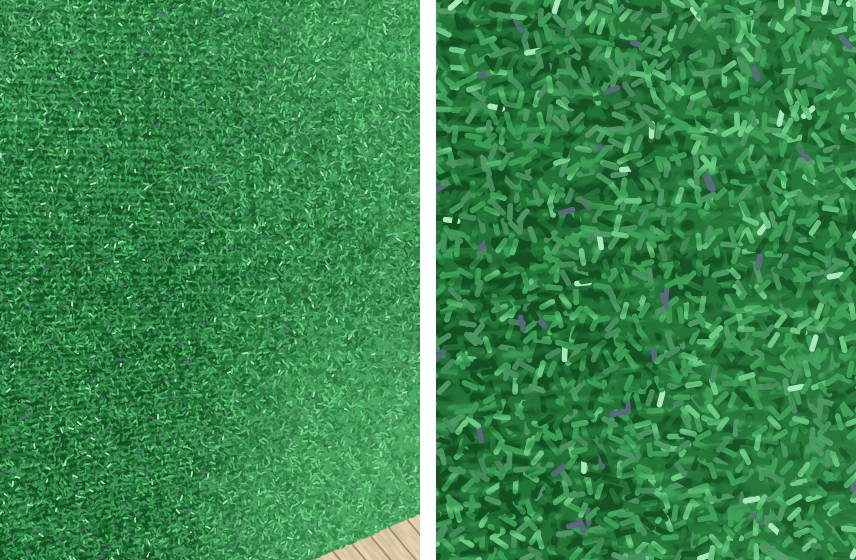
Left, the full canvas; right, a detail of the centre.
Reproduce this texture procedurally as a WebGL 1 fragment shader.

```glsl
precision highp float;

uniform vec2 u_resolution;

const vec3 SHADOW = vec3(0.07, 0.31, 0.13);
const vec3 DEEP = vec3(0.13, 0.45, 0.21);
const vec3 MID = vec3(0.23, 0.62, 0.33);
const vec3 LIGHT = vec3(0.43, 0.80, 0.52);
const vec3 GREYED = vec3(0.30, 0.57, 0.39);
const vec3 GLINT = vec3(0.68, 0.92, 0.75);
const vec3 VIOLET = vec3(0.36, 0.40, 0.50);
const vec3 WOOD = vec3(0.87, 0.80, 0.66);
const vec3 SEAM = vec3(0.60, 0.49, 0.36);

const float BLADE_CELLS = 150.0;   // blade cells per canvas height
const float BLADE_REACH = 0.55;    // half length, in cells
const float BLADE_WIDTH = 0.25;    // half width, in cells
const float ROW_COUNT = 84.0;
const float ROW_DEPTH = 0.10;
const float GREY_SHARE = 0.20;
const float GLINT_SHARE = 0.025;
const float VIOLET_SHARE = 0.02;
const float HAZE = 0.28;
const float EDGE_START = 0.56;
const float EDGE_SLOPE = 0.43;
const float PLANK_WIDTH = 0.045;

float hash(vec2 p) {
  return fract(sin(dot(p, vec2(127.1, 311.7))) * 43758.5453);
}

float noise(vec2 p) {
  vec2 i = floor(p);
  vec2 f = fract(p);
  f = f * f * (3.0 - 2.0 * f);
  float low = mix(hash(i), hash(i + vec2(1.0, 0.0)), f.x);
  float high = mix(hash(i + vec2(0.0, 1.0)), hash(i + 1.0), f.x);
  return mix(low, high, f.y);
}

vec3 greenRamp(float tone) {
  vec3 color = mix(SHADOW, DEEP, smoothstep(0.08, 0.28, tone));
  color = mix(color, MID, smoothstep(0.36, 0.54, tone));
  return mix(color, LIGHT, smoothstep(0.66, 0.90, tone));
}

// Broad light: brighter to the right, the top and the lower right corner
float lightField(vec2 p) {
  float side = smoothstep(0.25, 0.78, p.x);
  float top = smoothstep(0.5, 1.0, p.y);
  float corner = 1.0 - smoothstep(0.08, 0.45, distance(p, vec2(0.65, 0.08)));
  return 0.55 * side + 0.25 * top + 0.5 * corner;
}

// Tufted rows, tilting upward near the bottom and fading to the right
float rowWave(vec2 p) {
  float slope = mix(0.28, -0.04, smoothstep(0.0, 0.7, p.y));
  float along = p.y - slope * p.x + 0.004 * noise(p * 45.0);
  float fade = 1.0 - 0.8 * smoothstep(0.2, 0.65, p.x);
  return fade * sin(6.2832 * ROW_COUNT * along);
}

vec3 turf(vec2 p, float pixel) {
  float light = lightField(p);
  float shift = 0.24 * light - 0.07 + ROW_DEPTH * rowWave(p)
    + 0.16 * (noise(p * 38.0) - 0.5);
  vec2 grid = p * BLADE_CELLS;
  vec2 home = floor(grid);
  float soft = 0.6 * pixel * BLADE_CELLS;
  vec3 color = greenRamp(0.05 + 0.5 * noise(grid * 1.1) + shift);

  // Short crossing blades, one per cell
  for (int y = -1; y <= 1; y++) {
    for (int x = -1; x <= 1; x++) {
      vec2 cell = home + vec2(float(x), float(y));
      vec2 jitter = vec2(hash(cell + 3.7), hash(cell + 19.3));
      float angle = 3.1416 * hash(cell + 41.9);
      vec2 dir = vec2(cos(angle), sin(angle));
      vec2 d = grid - cell - jitter;
      d -= dir * clamp(dot(d, dir), -BLADE_REACH, BLADE_REACH);
      float cover = 1.0 - smoothstep(BLADE_WIDTH - soft, BLADE_WIDTH + soft, length(d));

      vec3 blade = greenRamp(0.08 + 0.86 * hash(cell + 67.1) + shift);
      float kind = hash(cell + 83.5);
      blade = mix(blade, GREYED, 0.85 * step(kind, GREY_SHARE));
      blade = mix(blade, GLINT, step(1.0 - GLINT_SHARE, kind));
      float violetShare = VIOLET_SHARE * (1.0 - smoothstep(0.2, 0.6, p.x));
      blade = mix(blade, VIOLET, step(hash(cell + 97.3), violetShare));
      color = mix(color, blade, cover);
    }
  }
  return mix(color, LIGHT, HAZE * light);
}

// Pale boards with dark seams and fine grain
vec3 boards(vec2 p, float pixel) {
  float across = p.x + p.y / 1.2;
  float seamDistance = abs(fract(across / PLANK_WIDTH) - 0.5) * PLANK_WIDTH;
  float seam = 1.0 - smoothstep(0.0008, 0.0008 + 1.5 * pixel, seamDistance);
  float grain = noise(vec2(across * 260.0, (p.y - p.x) * 30.0));
  return mix(WOOD * (0.93 + 0.12 * grain), SEAM, 0.8 * seam);
}

void main() {
  float pixel = 1.0 / u_resolution.y;
  vec2 p = gl_FragCoord.xy * pixel;
  float edge = p.y - EDGE_SLOPE * (p.x - EDGE_START) + 0.004 * (noise(p * 160.0) - 0.5);
  float onTurf = smoothstep(-pixel, pixel, edge);
  gl_FragColor = vec4(mix(boards(p, pixel), turf(p, pixel), onTurf), 1.0);
}
```
